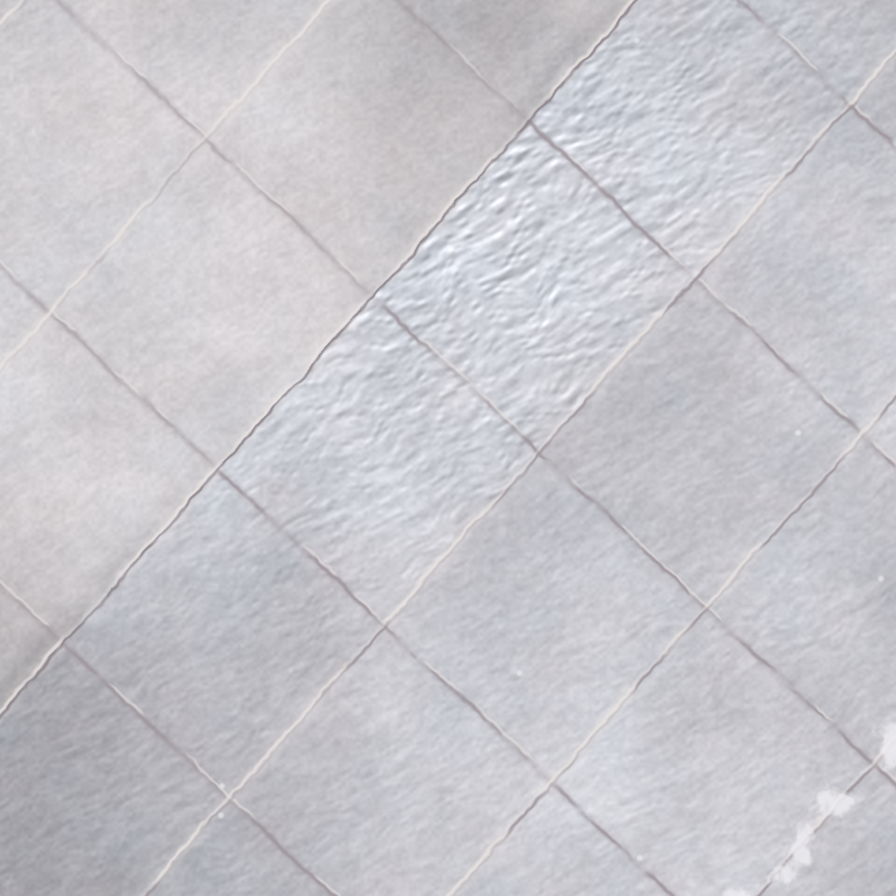
This texture is drawn by a WebGL 1 fragment shader. Its source:

```glsl
precision highp float;
// Pale glazed tiles laid on a slanted grid, with thin worn joints.
// A skewed lattice gives tile and joint coordinates; noise adds the mottling,
// the rippled glaze lit from the upper left, and chips along the joints.
uniform vec2 u_resolution;

const vec2 ORIGIN = vec2(0.6016, 0.4961);   // one lattice corner
const vec2 RISING = vec2(0.1732, 0.1940);   // tile edge going up right
const vec2 FALLING = vec2(0.1862, -0.1745); // tile edge going down right
const vec2 SPACING = vec2(0.260, 0.255);    // distance between parallel joints
const vec3 COOL = vec3(0.768, 0.768, 0.792);
const vec3 WARM = vec3(0.812, 0.800, 0.812);
const vec3 CREAM = vec3(0.915, 0.895, 0.885);
const vec3 GROUT = vec3(0.620, 0.585, 0.610);
const vec3 CHIP = vec3(0.930, 0.925, 0.940);

float hash(vec2 p) {
  return fract(sin(dot(p, vec2(127.1, 311.7))) * 43758.5);
}

float noise(vec2 p) {
  vec2 i = floor(p);
  vec2 f = fract(p);
  f = f * f * (3.0 - 2.0 * f);
  return mix(mix(hash(i), hash(i + vec2(1.0, 0.0)), f.x),
             mix(hash(i + vec2(0.0, 1.0)), hash(i + vec2(1.0, 1.0)), f.x), f.y);
}

float fbm(vec2 p) {
  float sum = 0.0;
  float amp = 0.5;
  for (int i = 0; i < 5; i++) {
    sum += amp * noise(p);
    p = mat2(1.6, 1.2, -1.2, 1.6) * p + 7.3;
    amp *= 0.5;
  }
  return sum;
}

// Lattice coordinates: x counts along RISING, y along FALLING.
vec2 toLattice(vec2 p) {
  vec2 d = p - ORIGIN;
  float det = RISING.x * FALLING.y - RISING.y * FALLING.x;
  return vec2(d.x * FALLING.y - d.y * FALLING.x, RISING.x * d.y - RISING.y * d.x) / det;
}

float glow(vec2 p, vec2 center, float radius) {
  vec2 d = (p - center) / radius;
  return exp(-dot(d, d));
}

float stroke(float d, float halfWidth, float soft) {
  return 1.0 - smoothstep(halfWidth - soft, halfWidth + soft, abs(d));
}

// Height of the glaze: short ridges tilted up to the right.
float glazeHeight(vec2 p) {
  p += 0.012 * vec2(noise(p * 27.0), noise(p * 27.0 + 40.0));
  vec2 q = mat2(0.86, -0.51, 0.51, 0.86) * p;
  return 0.8 * noise(q * vec2(44.0, 105.0)) + 0.6 * noise(q * vec2(100.0, 215.0) + 9.0);
}

float relief(vec2 p) {
  vec2 toLight = vec2(-0.0012, 0.0019);
  return glazeHeight(p - toLight) - glazeHeight(p + toLight);
}

// Broad light and shade over the whole floor.
float lighting(vec2 p) {
  return 0.035 * glow(p, vec2(0.18, 0.68), 0.28) - 0.100 * glow(p, vec2(0.56, 0.98), 0.14)
       - 0.095 * glow(p, vec2(0.00, 0.10), 0.23) - 0.030 * glow(p, vec2(0.25, 0.20), 0.20)
       + 0.030 * glow(p, vec2(0.75, 0.08), 0.35);
}

void main() {
  vec2 p = gl_FragCoord.xy / u_resolution;
  float px = 1.0 / min(u_resolution.x, u_resolution.y);
  vec2 wobble = vec2(fbm(p * 24.0), fbm(p * 24.0 + 31.0)) - 0.5;
  vec2 g = toLattice(p) + 0.030 * wobble;
  vec2 tile = floor(g);
  vec2 line = floor(g + 0.5);
  vec2 d = (g - line) * SPACING + 0.0022 * (noise(p * 130.0) - 0.5);

  // Tile body: warm on the left, cool on the right, mottled and grainy
  float left = 1.0 - step(-1.0, g.y);
  vec3 color = mix(COOL, WARM, left) + lighting(p) + 0.026 * (hash(tile + 3.0) - 0.5);
  color += 0.125 * (fbm(p * 9.0) - 0.48) + 0.060 * (fbm(p * 75.0 + 3.0) - 0.48);
  color += 0.038 * (noise(p * 240.0) - 0.5);
  color += vec3(0.030, 0.0, -0.012) * (fbm(p * 16.0 + 60.0) - 0.48);

  // One band of glossy tiles, brightest along its upper edge
  float down = g.y - tile.y;
  float gloss = (step(-1.0, g.y) - step(0.0, g.y)) * exp(-pow((g.x - 0.6) / 1.3, 2.0));
  color += gloss * vec3(0.045, 0.055, 0.062) * (1.3 - down);
  color += (0.030 + 0.030 * (1.0 - left) + 0.19 * gloss * (1.1 - 0.6 * down)) * relief(p);

  // Soft shade left of the main seam
  float seam = stroke(line.y + 1.0, 0.5, 0.1);
  float shade = left * smoothstep(-1.16, -1.0, g.y) * smoothstep(0.4, 1.6, abs(g.x + 0.1));
  color -= 0.075 * shade;

  // Falling joints: grey brown, worn, fainter in the warm tiles
  float wear = smoothstep(0.30, 0.58, fbm(p * 30.0 + 11.0));
  float pale = smoothstep(0.45, 0.65, noise(p * 28.0 + 5.0));
  color = mix(color, GROUT, 0.28 * stroke(d.x, 0.0040, 0.0040));
  color = mix(color, GROUT, mix(0.85, 0.40, left) * wear * stroke(d.x, 0.0020, 0.0010 + px));
  color = mix(color, CREAM, 0.65 * pale * stroke(d.x - 0.0032, 0.0014, 0.0008 + px));

  // Rising joints: broken cream line beside a dark hairline
  float cream = smoothstep(0.25, 0.60, noise(p * 22.0 + 80.0));
  float dark = (1.0 - 0.6 * left) * mix(0.95 - 0.65 * cream, 0.95, seam);
  color = mix(color, CREAM, 0.30 * cream * stroke(d.y, 0.0070, 0.0070));
  color = mix(color, CREAM, mix(0.35, 0.85, cream) * stroke(d.y + 0.0008, 0.0022, 0.0010 + px));
  color = mix(color, GROUT - 0.08 * seam, dark * stroke(d.y - 0.0018, 0.0015, 0.0008 + px));

  // Chips along the lower right joint and faint ones by the seam
  float lowerRight = stroke(line.y - 2.0, 0.5, 0.1) * smoothstep(0.28, 0.18, p.y);
  float flake = fbm(p * 38.0 + 20.0) - abs(d.y) * mix(18.0, 9.0, lowerRight);
  color = mix(color, CHIP, smoothstep(0.36, 0.58, flake) * (0.85 * lowerRight + 0.22 * seam));

  // Rare bright specks
  vec2 cell = floor(p * 30.0);
  vec2 spot = (cell + 0.25 + 0.5 * vec2(hash(cell + 1.7), hash(cell + 8.1))) / 30.0;
  float speck = step(0.992, hash(cell + 5.0)) * stroke(length(p - spot), 0.0030, 0.0020);
  gl_FragColor = vec4(clamp(mix(color, CHIP, 0.7 * speck), 0.0, 1.0), 1.0);
}
```
